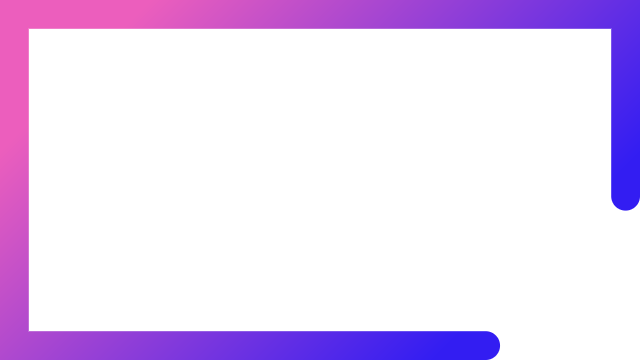
Write a Shadertoy shader that draws this background.

```glsl
// Draws a white page framed by an open, round-ended band with a pink to blue diagonal gradient.

const vec3 PAPER = vec3(1.0);
const vec3 PINK = vec3(0.925, 0.370, 0.740);
const vec3 BLUE = vec3(0.200, 0.115, 0.950);

// Lengths are in canvas heights
const float BAND_WIDTH = 0.080;
const float RIGHT_BAR_END = 0.415;   // lowest point of the right bar
const float BOTTOM_BAR_END = 1.389;  // rightmost point of the bottom bar
const float GRADIENT_START = 0.42;
const float GRADIENT_END = 2.20;

// Signed distance to a box given by its corners, with rounded corners
float roundedBox(vec2 p, vec2 low, vec2 high, float radius) {
    vec2 q = abs(p - 0.5 * (low + high)) - 0.5 * (high - low) + radius;
    return length(max(q, 0.0)) + min(max(q.x, q.y), 0.0) - radius;
}

// Signed distance to the four bars; their square ends run off the canvas
float openFrame(vec2 p, float right, float width) {
    float radius = 0.5 * width;
    float left = p.x - width;
    float top = 1.0 - width - p.y;
    float side = roundedBox(p, vec2(right - width, RIGHT_BAR_END),
                            vec2(right, 1.2), radius);
    float bottom = roundedBox(p, vec2(-0.2, 0.0),
                              vec2(BOTTOM_BAR_END, width), radius);
    return min(min(left, top), min(side, bottom));
}

// Diagonal blend from the upper left to the lower right
vec3 diagonalGradient(vec2 p, vec3 from, vec3 to) {
    float along = p.x + 1.0 - p.y;
    float t = (along - GRADIENT_START) / (GRADIENT_END - GRADIENT_START);
    return mix(from, to, clamp(t, 0.0, 1.0));
}

void mainImage(out vec4 fragColor, in vec2 fragCoord) {
    vec2 p = fragCoord / iResolution.y;
    float right = iResolution.x / iResolution.y;
    float pixel = 1.0 / iResolution.y;

    // Band over paper, with a one-pixel soft edge
    float distanceToBand = openFrame(p, right, BAND_WIDTH);
    float coverage = clamp(0.5 - distanceToBand / pixel, 0.0, 1.0);
    vec3 color = mix(PAPER, diagonalGradient(p, PINK, BLUE), coverage);

    fragColor = vec4(color, 1.0);
}
```
